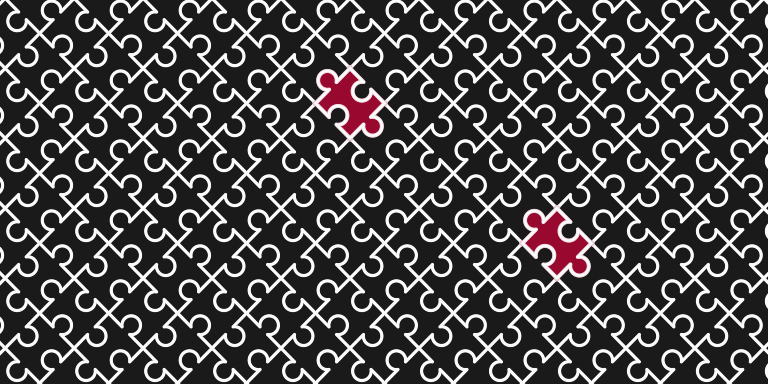
A Shadertoy shader for this pattern:

```glsl
#define HALF_DIAGONAL vec2(0.0898, 0.0911)
#define FIRST_ACCENT vec2(-0.0885, 0.2310)
#define ACCENT_STEP vec2(1.0, 5.0)
#define ACCENT_COUNT 2
#define KNOB_RADIUS 0.190
#define KNOB_OFFSET 0.155
#define LINE_HALF_WIDTH 0.033
#define RIM_EXTRA 0.010
#define PIECE_COLOR vec3(0.10)
#define LINE_COLOR vec3(0.985)
#define ACCENT_COLOR vec3(0.60, 0.03, 0.18)

// Distance to one side of a piece: a straight cut with a round knob
float edgeDistance(float along, float across) {
    float x = abs(along);
    float neck = sqrt(KNOB_RADIUS * KNOB_RADIUS - KNOB_OFFSET * KNOB_OFFSET);
    float straight = length(vec2(x - clamp(x, neck, 0.5), across));
    vec2 fromKnob = vec2(x, across - KNOB_OFFSET);
    bool inOpening = x * KNOB_OFFSET < -fromKnob.y * neck;
    float arc = abs(length(fromKnob) - KNOB_RADIUS);
    return inOpening ? straight : min(straight, arc);
}

// Distance to the nearest cut; knobs lie on the y sides, sockets on the x sides
float cutDistance(vec2 p) {
    vec2 a = abs(p);
    return min(edgeDistance(p.x, a.y - 0.5), edgeDistance(p.y, 0.5 - a.x));
}

// Signed field of a whole piece, negative inside
float pieceField(vec2 p) {
    vec2 a = abs(p);
    float square = max(a.x, a.y) - 0.5;
    float knobs = length(a - vec2(0.0, 0.5 + KNOB_OFFSET)) - KNOB_RADIUS;
    float sockets = length(a - vec2(0.5 - KNOB_OFFSET, 0.0)) - KNOB_RADIUS;
    return max(min(square, knobs), -sockets);
}

void mainImage(out vec4 fragColor, in vec2 fragCoord) {
    vec2 p = (fragCoord - 0.5 * iResolution.xy) / iResolution.y;

    // Diagonal grid, one unit per piece side
    vec2 q = (p - FIRST_ACCENT) / HALF_DIAGONAL;
    vec2 grid = 0.5 * vec2(q.x + q.y, q.x - q.y);
    float pixel = 1.0 / (iResolution.y * length(HALF_DIAGONAL));

    // Alternate pieces are turned by a quarter
    vec2 cell = floor(grid + 0.5);
    vec2 local = grid - cell;
    if (mod(cell.x + cell.y, 2.0) > 0.5) local = local.yx;

    // Accent pieces
    float accent = 1e3;
    for (int i = 0; i < ACCENT_COUNT; i++) {
        accent = min(accent, pieceField(grid - float(i) * ACCENT_STEP));
    }
    vec3 color = mix(PIECE_COLOR, ACCENT_COLOR, smoothstep(pixel, -pixel, accent));

    // Cut lines, slightly wider and tinted around the accents
    float rim = 1.0 - smoothstep(0.04, 0.08, abs(accent));
    float width = LINE_HALF_WIDTH + RIM_EXTRA * rim;
    float line = smoothstep(0.6 * pixel, -0.6 * pixel, cutDistance(local) - width);
    float tint = 0.25 * rim * smoothstep(0.01, 0.05, abs(accent));
    color = mix(color, mix(LINE_COLOR, ACCENT_COLOR, tint), line);

    fragColor = vec4(color, 1.0);
}
```
